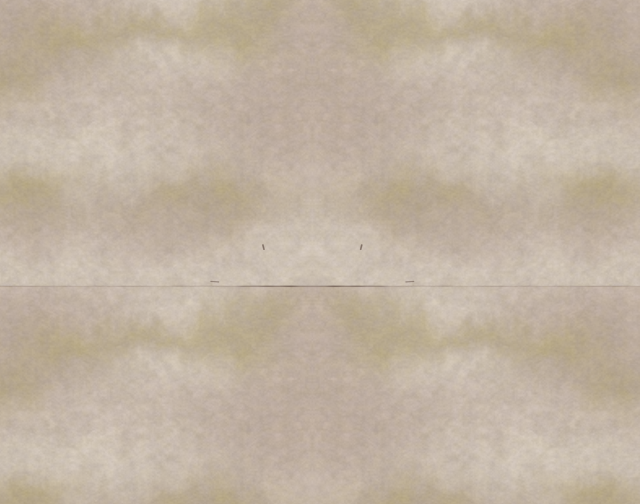
Reproduce this texture procedurally as a Shadertoy shader.

```glsl
// Mottled watercolour paper: one stained sheet, mirrored about a vertical axis and
// stacked downwards with a visible seam. Soft elliptical washes of three pigments
// are bent by fractal noise, then covered with fibrous grain. Unit: canvas height.

const float MIRROR_X = 0.488;      // mirror axis, share of the width
const float SEAM_Y = 0.432;        // height of the seam
const float SHEET_HEIGHT = 0.6126; // vertical period
const float SEAM_WIDTH = 0.0009;   // half width of the seam line
const float BLEED = 0.085;         // how far noise bends the washes
const float GRAIN = 0.085;         // contrast of the paper grain
const float MOTTLE = 0.07;         // contrast of the broad blotches

const vec3 PAPER = vec3(0.775, 0.720, 0.667);
const vec3 CREAM = vec3(0.825, 0.785, 0.730);
const vec3 MAUVE = vec3(0.700, 0.625, 0.570);
const vec3 OLIVE = vec3(0.675, 0.620, 0.460);
const vec3 INK = vec3(0.420, 0.350, 0.310);

// Washes: distance from the axis, depth below the seam, two radii
const int WASHES = 7;
const vec4 CREAM_WASHES[WASHES] = vec4[](
    vec4(0.24, 0.03, 0.13, 0.030), vec4(0.42, 0.345, 0.22, 0.050),
    vec4(0.60, 0.36, 0.12, 0.040), vec4(0.57, 0.600, 0.12, 0.035),
    vec4(0.05, 0.54, 0.12, 0.070), vec4(0.25, 0.600, 0.20, 0.030),
    vec4(0.28, 0.15, 0.10, 0.030));
const vec4 MAUVE_WASHES[WASHES] = vec4[](
    vec4(0.00, 0.12, 0.09, 0.200), vec4(0.10, 0.280, 0.14, 0.100),
    vec4(0.30, 0.47, 0.10, 0.060), vec4(0.57, 0.480, 0.09, 0.065),
    vec4(0.55, 0.08, 0.14, 0.080), vec4(0.60, 0.150, 0.10, 0.080),
    vec4(0.16, 0.46, 0.08, 0.050));
const vec4 OLIVE_WASHES[WASHES] = vec4[](
    vec4(0.15, 0.105, 0.075, 0.045), vec4(0.085, 0.045, 0.05, 0.040),
    vec4(0.33, 0.095, 0.090, 0.020), vec4(0.490, 0.125, 0.09, 0.040),
    vec4(0.62, 0.200, 0.060, 0.040), vec4(0.215, 0.440, 0.12, 0.045),
    vec4(0.57, 0.440, 0.100, 0.045));

float hash(vec2 p) {
    return fract(sin(dot(p, vec2(127.1, 311.7))) * 43758.5453);
}

float noise(vec2 p) {
    vec2 cell = floor(p), f = fract(p);
    f = f * f * (3.0 - 2.0 * f);
    return mix(mix(hash(cell), hash(cell + vec2(1, 0)), f.x),
               mix(hash(cell + vec2(0, 1)), hash(cell + vec2(1, 1)), f.x), f.y);
}

float fbm(vec2 p) {
    float sum = 0.0, amplitude = 0.5;
    for (int i = 0; i < 5; i++) {
        sum += amplitude * noise(p);
        p = mat2(1.6, 1.2, -1.2, 1.6) * p + 7.3;
        amplitude *= 0.5;
    }
    return sum / 0.96875;
}

// Combined coverage of one pigment, 0 to 1
float coverage(vec2 p, vec4 washes[WASHES]) {
    float density = 0.0;
    for (int i = 0; i < WASHES; i++) {
        vec2 q = (p - washes[i].xy) / washes[i].zw;
        density += exp(-dot(q, q));
    }
    return 1.0 - exp(-1.3 * density);
}

// Smooth-edged stroke between two points
float stroke(vec2 p, vec2 a, vec2 b, float halfWidth, float pixel) {
    vec2 ab = b - a;
    float t = clamp(dot(p - a, ab) / dot(ab, ab), 0.0, 1.0);
    return 1.0 - smoothstep(halfWidth - 0.5 * pixel, halfWidth + pixel, length(p - a - ab * t));
}

void mainImage(out vec4 fragColor, in vec2 fragCoord) {
    float pixel = 1.0 / iResolution.y;
    vec2 uv = fragCoord * pixel;

    // Fold into one mirrored sheet
    float depth = mod(SEAM_Y - uv.y, SHEET_HEIGHT);
    vec2 p = vec2(abs(uv.x - MIRROR_X * iResolution.x * pixel), depth);

    // Bleeding edges, with fine vertical drips
    vec2 bend = vec2(fbm(p * 11.0 + 3.0), fbm(p * 11.0 + 41.0)) - 0.5;
    bend.y += 0.5 * (fbm(p * vec2(38.0, 9.0) + 17.0) - 0.5);
    vec2 q = p + BLEED * bend;

    // Pigments, thinned unevenly
    float blotch = fbm(p * 17.0 + 60.0);
    float speckle = fbm(p * 70.0 + 90.0);
    float uneven = smoothstep(0.15, 0.8, 0.6 * blotch + 0.4 * speckle);
    vec3 color = mix(PAPER, CREAM, 0.80 * coverage(q, CREAM_WASHES));
    color = mix(color, MAUVE, (0.35 + 0.5 * uneven) * coverage(q, MAUVE_WASHES));
    color = mix(color, OLIVE, (0.25 + 0.85 * uneven) * coverage(q, OLIVE_WASHES));

    // Blotches and fibrous grain
    float fibre = noise(p * vec2(150.0, 230.0) + 5.0 * bend) + noise(p * 310.0) - 1.0;
    color += MOTTLE * (blotch - 0.5) + GRAIN * (speckle - 0.5) + 0.3 * GRAIN * fibre;
    color.b -= 0.03 * (noise(p * 95.0 + 8.0) - 0.5);

    // Seam, darkest near the axis, and two small nicks
    float seamDistance = min(depth, SHEET_HEIGHT - depth);
    float seam = 1.0 - smoothstep(SEAM_WIDTH - 0.5 * pixel, SEAM_WIDTH + pixel, seamDistance);
    float seamInk = mix(0.15, 0.6, exp(-pow(p.x / 0.16, 2.0))) * (0.5 + noise(vec2(p.x * 45.0, 2.0)));
    float nick = stroke(p, vec2(0.098, 0.531), vec2(0.096, 0.539), 0.0011, pixel);
    float dash = stroke(p, vec2(0.186, 0.604), vec2(0.201, 0.603), 0.0006, pixel);
    color = mix(color, INK, max(seam * seamInk, max(0.75 * nick, 0.6 * dash)));

    fragColor = vec4(clamp(color, 0.0, 1.0), 1.0);
}
```
